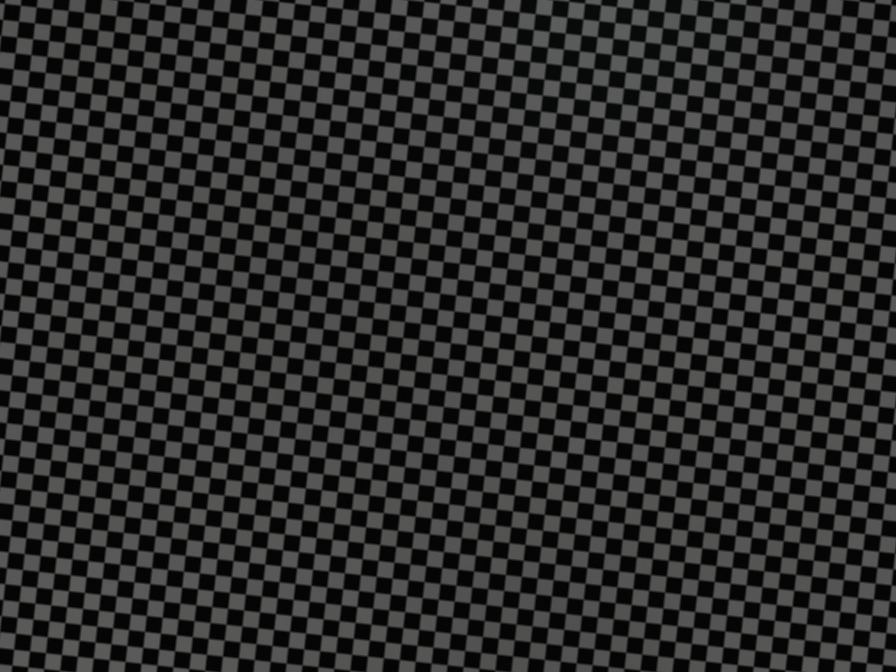
A WebGL 1 fragment shader for this pattern:

```glsl
precision highp float;
// A fine checkerboard of grey and near-black squares, tilted about six degrees.
// Two softened square waves are multiplied to form the checks; layered sines,
// a per-cell hash and a faint glow near the top give uneven, dim lighting.

uniform vec2 u_resolution;

float hash(vec2 cell) {
  return fract(sin(dot(cell, vec2(12.99, 78.23))) * 4375.85);
}

// Square wave of period 2 in -1..1, positive around even integers.
vec2 softSquareWave(vec2 x, float softness) {
  vec2 triangle = abs(mod(x + 1.0, 2.0) - 1.0);
  return clamp((0.5 - triangle) / softness, -1.0, 1.0);
}

// Broad, slow unevenness in -1..1.
float mottle(vec2 p) {
  return 0.5 * sin(5.1 * p.x + 3.0 * p.y + 0.6)
       + 0.3 * sin(8.3 * p.y - 4.7 * p.x + 2.1)
       + 0.2 * sin(13.0 * p.x + 9.0 * p.y);
}

void main() {
  // Canvas units: height is 1.
  vec2 p = gl_FragCoord.xy / u_resolution.y;
  float cellSize = 0.02384;

  // Tilted grid with square centres on the integers.
  float tilt = 0.11;
  vec2 across = vec2(cos(tilt), -sin(tilt));
  vec2 up = vec2(sin(tilt), cos(tilt));
  vec2 offset = p - vec2(0.4814, 0.618);
  vec2 grid = vec2(dot(offset, across), dot(offset, up)) / cellSize;

  // Checks, softened by a slight blur or by one pixel, whichever is wider.
  float softness = max(0.085, 0.6 / (u_resolution.y * cellSize));
  vec2 wave = softSquareWave(grid, softness);
  float lightMask = 0.5 - 0.5 * wave.x * wave.y;

  // Grey squares vary slightly, both broadly and from cell to cell.
  float tone = 0.333 + 0.018 * mottle(p);
  tone += 0.014 * (hash(floor(grid + 0.5)) - 0.5);
  vec3 lightColor = tone * vec3(1.0, 1.005, 0.99);
  vec3 darkColor = vec3(0.018, 0.019, 0.019);
  vec3 color = mix(darkColor, lightColor, lightMask);

  // Cool glow near the top, right of centre.
  vec2 toGlow = (p - vec2(0.93, 0.98)) / vec2(0.3, 0.25);
  color += vec3(0.016, 0.018, 0.022) * exp(-dot(toGlow, toGlow));

  // Fine grain.
  color += 0.006 * (hash(floor(p * 384.0)) - 0.5);

  gl_FragColor = vec4(color, 1.0);
}
```
